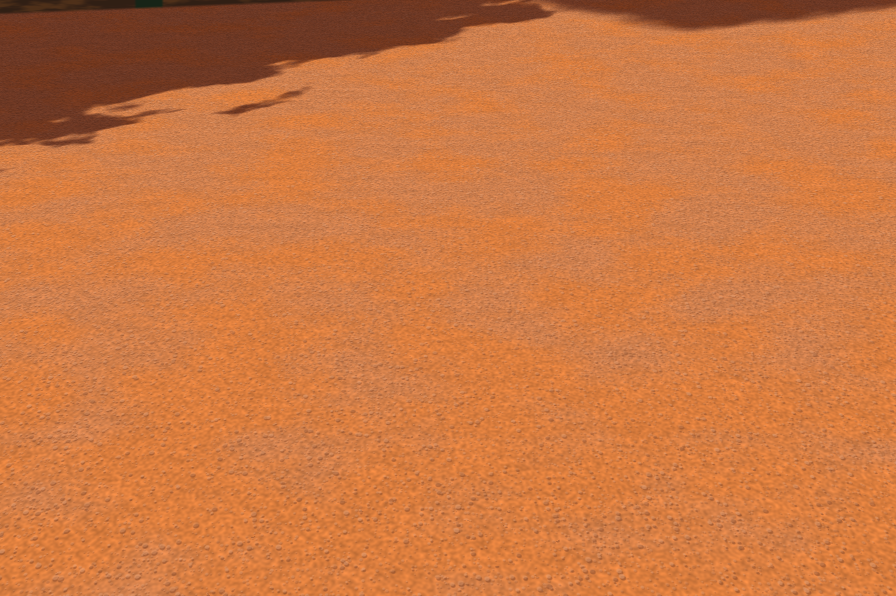
A Shadertoy shader for this texture:

```glsl
// A sunlit orange clay court receding into the distance, with tree shadows at the far end.

const vec3 DUSTY_CLAY  = vec3(0.83, 0.51, 0.31);
const vec3 ORANGE_CLAY = vec3(0.875, 0.50, 0.245);
const vec3 LIT_PEBBLE  = vec3(0.89, 0.61, 0.43);
const vec3 PEBBLE_SHADE = vec3(0.53, 0.29, 0.17);
const vec3 SHADOW_TINT = vec3(0.53, 0.44, 0.46);
const vec3 WALL_DARK   = vec3(0.19, 0.12, 0.08);
const vec3 WALL_BROWN  = vec3(0.31, 0.19, 0.10);
const vec3 POST_GREEN  = vec3(0.09, 0.14, 0.09);
const float HORIZON = 1.6;

vec2 hash22(vec2 p) {
    vec3 q = fract(p.xyx * vec3(0.1031, 0.1030, 0.0973));
    q += dot(q, q.yzx + 33.33);
    return fract((q.xx + q.yz) * q.zy);
}

float cornerSlope(vec2 cell, vec2 offset) {
    float angle = 6.2832 * hash22(cell).x;
    return dot(vec2(cos(angle), sin(angle)), offset);
}

float gradientNoise(vec2 p) {
    vec2 i = floor(p), f = p - i;
    vec2 u = f * f * f * (f * (f * 6.0 - 15.0) + 10.0);
    vec2 e = vec2(1.0, 0.0);
    float low  = mix(cornerSlope(i, f), cornerSlope(i + e.xy, f - e.xy), u.x);
    float high = mix(cornerSlope(i + e.yx, f - e.yx), cornerSlope(i + 1.0, f - 1.0), u.x);
    return mix(low, high, u.y);
}

float fbm(vec2 p) {
    float sum = 0.0, amplitude = 1.0;
    for (int i = 0; i < 4; i++) {
        sum += amplitude * gradientNoise(p);
        p = mat2(1.6, 1.2, -1.2, 1.6) * p + 7.3;
        amplitude *= 0.5;
    }
    return sum;
}

float softDisc(vec2 p, float radius, float blur) {
    return 1.0 - smoothstep(radius - blur, radius + blur, length(p));
}

// x: sunlit top of the pebbles, y: the shade they cast toward the viewer
vec2 pebbles(vec2 p, float density, float blur) {
    vec2 cell = floor(p), masks = vec2(0.0);
    for (int j = -1; j <= 1; j++)
    for (int i = -1; i <= 1; i++) {
        vec2 id = cell + vec2(i, j);
        vec2 pick = hash22(id + 91.7);
        vec2 d = p - id - 0.15 - 0.7 * hash22(id);
        float radius = mix(0.16, 0.42, pick.y * pick.y);
        float present = step(pick.x, density);
        float top = softDisc(d, radius, blur) * mix(0.3, 1.0, hash22(id + 37.1).x);
        float shade = softDisc(d + vec2(-0.14, 0.30), radius, blur);
        masks = max(masks, present * vec2(top, shade));
    }
    return masks;
}

// Leafy shade: a slanted edge on the left, a shallow crown on the right
float treeShadow(vec2 uv) {
    vec2 along = vec2(uv.x, uv.y - 0.14 * uv.x);
    float leaves = fbm(along * vec2(5.0, 26.0) + 3.7);
    float leftEdge = 0.755 + 0.25 * uv.x + 0.03 * smoothstep(0.55, 0.75, uv.x);
    float rightEdge = 0.958 + 0.35 * (uv.x - 1.2) * (uv.x - 1.2);
    float depth = min(uv.y - leftEdge, 0.06) + 0.04 * smoothstep(0.91, 0.96, uv.y);
    float leftSide = depth + 0.075 * leaves;
    float rightSide = uv.y - rightEdge + 0.018 * leaves;
    return smoothstep(-0.010, 0.012, max(leftSide, rightSide));
}

vec3 clayGround(vec2 uv, float pixel) {
    // Perspective: ground cells shrink and flatten toward the horizon
    float z = 1.0 / (HORIZON - uv.y);
    vec2 ground = vec2((uv.x - 0.75) * z, 1.9 * z);
    float nearness = 1.0 - smoothstep(0.0, 1.0, uv.y);

    // Broad patches of dust and bare clay
    float patches = fbm(ground * vec2(5.0, 9.0) + 11.0);
    float bare = smoothstep(-0.35, 0.55, patches + 0.5 * nearness - 0.1);
    vec3 color = mix(DUSTY_CLAY, ORANGE_CLAY, bare);
    color *= 1.0 + 0.05 * fbm(ground * vec2(14.0, 40.0));

    // Fine grit
    mat2 turn = mat2(0.8, 0.6, -0.6, 0.8);
    float grit = gradientNoise(turn * ground * 190.0) + 0.6 * gradientNoise(turn * ground * 95.0);
    color *= 0.985 + mix(0.11, 0.17, nearness) * grit;

    // Two sizes of loose pebbles, sparser on bare clay
    float density = mix(0.55, 0.25, bare);
    vec2 fine = pebbles(ground * 215.0, density, 215.0 * z * pixel);
    vec2 coarse = pebbles(ground * 125.0 + 50.0, density * 0.65, 125.0 * z * pixel);
    color = mix(color, PEBBLE_SHADE, 0.32 * fine.y);
    color = mix(color, LIT_PEBBLE, 0.55 * fine.x);
    color = mix(color, PEBBLE_SHADE, mix(0.25, 0.55, nearness) * coarse.y);
    return mix(color, LIT_PEBBLE, 0.65 * coarse.x);
}

void mainImage(out vec4 fragColor, in vec2 fragCoord) {
    vec2 uv = fragCoord / iResolution.y;
    float pixel = 1.0 / iResolution.y;
    vec3 color = clayGround(uv, pixel);
    color *= mix(vec3(1.0), SHADOW_TINT, treeShadow(uv));

    // Dark wall foot and a green post along the far edge
    vec3 wall = mix(WALL_DARK, WALL_BROWN, smoothstep(-0.2, 0.4, fbm(uv * vec2(12.0, 60.0))));
    float post = 1.0 - smoothstep(0.020, 0.026, abs(uv.x - 0.25));
    wall = mix(wall, POST_GREEN, post);
    float wallFoot = 0.977 + 0.040 * uv.x;
    color = mix(color, wall, smoothstep(-0.003, 0.003, uv.y - wallFoot));
    fragColor = vec4(clamp(color, 0.0, 1.0), 1.0);
}
```
